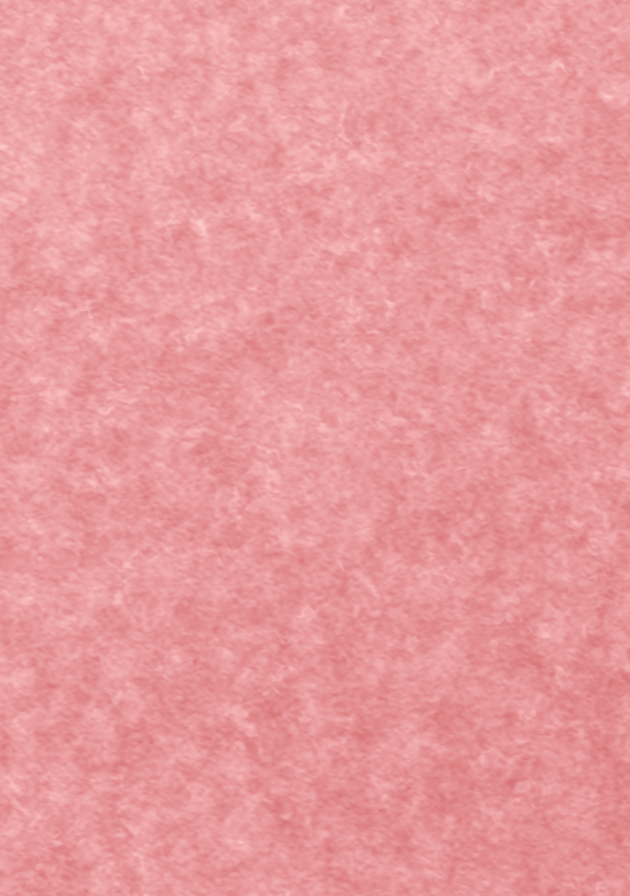
Reproduce this texture procedurally as a WebGL 2 fragment shader.

```glsl
#version 300 es
precision highp float;

// Pink mottled fibre paper: small cloudy blotches, pale flecks and a crisp slanted nap.
// Layers of hashed value noise add up to one tone, over a soft diagonal fade,
// and the tone then shifts a base pink towards deep rose or pale blush.

uniform vec2 u_resolution;
out vec4 outColor;

const vec3 BASE_PINK = vec3(0.917, 0.612, 0.622);
const vec3 TONE_STEP = vec3(0.024, 0.052, 0.051);

// Integer hash of a lattice cell, from -1 to 1
float hash(vec2 cell, uint seed) {
    uvec2 q = uvec2(ivec2(cell)) * uvec2(1597u, 3121u);
    uint h = (q.x ^ (q.y << 11)) + seed * 7919u;
    h = (h ^ (h >> 16)) * 73244475u;
    h = (h ^ (h >> 15)) * 73244475u;
    h ^= h >> 16;
    return float(h & 65535u) / 32767.5 - 1.0;
}

// Smooth value noise, from -1 to 1
float noise(vec2 p, uint seed) {
    vec2 cell = floor(p);
    vec2 f = fract(p);
    vec2 s = f * f * (3.0 - 2.0 * f);
    float low = mix(hash(cell, seed), hash(cell + vec2(1, 0), seed), s.x);
    float high = mix(hash(cell + vec2(0, 1), seed), hash(cell + vec2(1, 1), seed), s.x);
    return mix(low, high, s.y);
}

vec2 rotate(vec2 p, float angle) {
    float c = cos(angle), s = sin(angle);
    return vec2(c * p.x - s * p.y, s * p.x + c * p.y);
}

// Rotated octaves, so that the lattice does not show
float fbm(vec2 p, int octaves, float gain, uint seed) {
    float sum = 0.0, weight = 1.0;
    for (int i = 0; i < octaves; i++) {
        sum += weight * noise(p, seed + uint(i));
        p = rotate(p, 0.65) * 1.93 + 7.3;
        weight *= gain;
    }
    return sum;
}

// Small pale flecks: the peaks of a fine noise, gathered in patches
float flecks(vec2 p, uint seed) {
    float peaks = smoothstep(0.1, 1.1, fbm(rotate(p, 0.3) * vec2(75.0, 105.0), 2, 0.8, seed));
    float patches = smoothstep(-0.3, 0.6, noise(rotate(p, 0.9) * 33.0, seed + 9u));
    return peaks * patches;
}

// Short fibres: noise drawn out along a slanted, slightly wandering direction
float fibres(vec2 p, float slant, uint seed) {
    vec2 along = rotate(p, slant);
    along.y += 0.004 * noise(p * 30.0, seed + 5u);
    float coarse = noise(along * vec2(95.0, 190.0), seed);
    float fine = noise(along * vec2(170.0, 290.0), seed + 1u);
    return 0.55 * coarse + 0.85 * fine;
}

void main() {
    vec2 p = gl_FragCoord.xy / u_resolution.y;
    vec2 uv = gl_FragCoord.xy / u_resolution;

    // Ragged edges for the blotches
    vec2 warp = vec2(noise(p * 85.0, 11u), noise(p * 85.0, 21u));
    vec2 q = p + 0.005 * warp;

    // Light fade from the upper left to the lower right
    float tone = 1.25 * (uv.y - 0.5) - 0.6 * (uv.x - 0.5);

    // Cloudy mottling, from broad to small
    tone += 0.2 * noise(p * 8.0, 31u);
    tone += 0.82 * fbm(rotate(q, 0.3) * vec2(38.0, 33.0), 3, 0.68, 41u);

    // Pale flecks and the nap of the surface
    tone += 1.4 * flecks(q, 61u) - 0.2;
    tone += 0.85 * fibres(p, 0.35, 81u);
    tone += 0.6 * fibres(p, -0.2, 91u);

    outColor = vec4(clamp(BASE_PINK + TONE_STEP * tone, 0.0, 1.0), 1.0);
}
```
